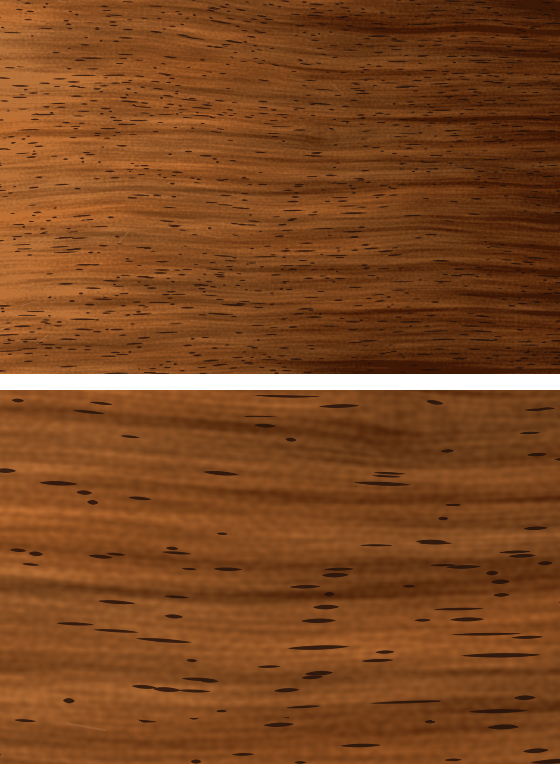
Top, the full canvas; bottom, a detail of the centre.
This texture is drawn by a WebGL 2 fragment shader. Its source:

```glsl
#version 300 es
precision highp float;
// Old polished wood board: wavy horizontal grain, dark pores, a small knot and side light.
uniform vec2 u_resolution;
out vec4 fragColor;

const vec3 UMBER    = vec3(0.24, 0.09, 0.02);
const vec3 BROWN    = vec3(0.35, 0.17, 0.05);
const vec3 CHESTNUT = vec3(0.45, 0.25, 0.10);
const vec3 AMBER    = vec3(0.56, 0.32, 0.14);
const vec3 HONEY    = vec3(0.70, 0.42, 0.20);
const vec3 PORE     = vec3(0.15, 0.07, 0.04);
const vec3 SCUFF    = vec3(0.78, 0.54, 0.34);

const float LIGHT_LEFT   = 1.02;
const float LIGHT_RIGHT  = 0.25;
const float STREAK       = 0.19;   // contrast of the broad grain
const float FIBRE        = 0.14;   // contrast of the fine grain
const float VEIN         = 0.30;   // depth of the dark growth lines
const float PORE_DENSITY = 0.30;
const int   PORE_LAYERS  = 3;
const int   SCRATCHES    = 10;
const vec2  KNOT         = vec2(0.85, 0.64);
const vec2  KNOT_SIZE    = vec2(0.06, 0.028);

vec2 hash2(vec2 p) {
    vec3 q = fract(p.xyx * vec3(0.1031, 0.1030, 0.0973));
    q += dot(q, q.yzx + 33.33);
    return fract((q.xx + q.yz) * q.zy);
}

float cornerSlope(vec2 cell, vec2 offset) {
    float a = 6.2832 * hash2(cell).x;
    return dot(vec2(cos(a), sin(a)), offset);
}

// Gradient noise, roughly -1 to 1
float noise(vec2 p) {
    vec2 i = floor(p), f = p - i;
    vec2 w = f * f * f * (f * (f * 6.0 - 15.0) + 10.0);
    vec2 e = vec2(0.0, 1.0);
    float low  = mix(cornerSlope(i, f), cornerSlope(i + e.yx, f - e.yx), w.x);
    float high = mix(cornerSlope(i + e, f - e), cornerSlope(i + e.yy, f - e.yy), w.x);
    return 1.5 * mix(low, high, w.y);
}

float knotMask(vec2 p) {
    vec2 d = (p - KNOT) / KNOT_SIZE;
    return exp(-dot(d, d));
}

// Bends the plane so that straight lines become the wavy grain
vec2 grainSpace(vec2 p) {
    float v = p.y + 0.07 * p.x * smoothstep(0.45, 1.0, p.y);
    v += 0.030 * noise(p * vec2(1.3, 2.1) + 7.3);
    v += 0.006 * noise(p * vec2(4.5, 9.0) + 3.1);
    v -= 0.65 * (p.y - KNOT.y) * knotMask(p);
    return vec2(p.x, v);
}

// Short tapered dashes, one at most in each cell
float pores(vec2 g, float pixel) {
    float cover = 0.0;
    for (int k = 0; k < PORE_LAYERS; k++) {
        float layer = float(k);
        vec2 size = vec2(0.105 - 0.03 * layer, 0.0125 - 0.002 * layer);
        vec2 q = g / size + 19.7 * layer;
        float row = floor(q.y);
        q.x += 13.0 * hash2(vec2(row, 5.0 + layer)).x;
        vec2 cell = floor(q);
        vec2 place = hash2(cell + 31.0 * layer);
        vec2 kind = hash2(cell + 71.0 + 31.0 * layer);
        float cluster = 0.5 + 0.9 * noise(g * vec2(2.2, 6.0) + 11.0 * layer);
        float present = step(kind.x, PORE_DENSITY * clamp(cluster, 0.1, 1.3));
        float halfLength = mix(0.10, 0.36, kind.y * kind.y);
        vec2 centre = vec2(mix(0.4, 0.6, place.x), mix(0.3, 0.7, place.y));
        vec2 d = fract(q) - centre;
        float taper = 1.0 - pow(min(abs(d.x) / halfLength, 1.0), 2.0);
        float halfWidth = mix(0.0010, 0.0021, place.y) * taper;
        float edge = 1.0 - smoothstep(-0.5 * pixel, 0.7 * pixel, abs(d.y) * size.y - halfWidth);
        cover = max(cover, present * edge * smoothstep(0.0, 0.3, taper));
    }
    return cover;
}

// Thin pale scratches, mostly on the lit side
float scratches(vec2 p, float pixel) {
    float cover = 0.0;
    for (int k = 0; k < SCRATCHES; k++) {
        vec2 r = hash2(vec2(float(k), 3.7)), s = hash2(vec2(float(k), 9.2));
        float angle = mix(-0.9, 0.9, s.x);
        vec2 along = vec2(cos(angle), sin(angle));
        vec2 d = p - vec2(1.2 * r.x * r.x, r.y);
        d -= along * clamp(dot(d, along), -0.025 * s.y, 0.025 * s.y);
        cover = max(cover, 1.0 - smoothstep(0.0, 0.0012 + 0.5 * pixel, length(d)));
    }
    return cover;
}

vec3 woodRamp(float t) {
    t = 4.0 * clamp(t, 0.0, 1.05);
    vec3 c = mix(UMBER, BROWN, min(t, 1.0));
    c = mix(c, CHESTNUT, clamp(t - 1.0, 0.0, 1.0));
    c = mix(c, AMBER, clamp(t - 2.0, 0.0, 1.0));
    return mix(c, HONEY, max(t - 3.0, 0.0));
}

void main() {
    vec2 p = gl_FragCoord.xy / u_resolution.y;
    float side = gl_FragCoord.x / u_resolution.x;
    float pixel = 1.0 / u_resolution.y;
    vec2 g = grainSpace(p);

    // Light from the left, with dim corners and cloudy patches
    float tone = mix(LIGHT_LEFT, LIGHT_RIGHT, pow(side, 0.9));
    tone -= 0.22 * side * smoothstep(0.72, 1.0, p.y) + 0.14 * (1.0 - smoothstep(0.0, 0.25, p.y));
    tone += 0.11 * noise(p * vec2(2.0, 4.5) + 2.6) + 0.05 * noise(p * vec2(9.0, 16.0));

    // Grain from broad streaks down to fibres
    tone += STREAK * noise(g * vec2(1.4, 31.0) + 4.2);
    tone += 0.8 * STREAK * noise(g * vec2(3.2, 74.0) + 8.8);
    tone += FIBRE * noise(g * vec2(9.0, 160.0) + 1.7);
    tone += 0.10 * noise(p * vec2(120.0, 150.0));
    float vein = smoothstep(0.08, 0.65, noise(g * vec2(1.1, 43.0) + 15.4));
    tone -= VEIN * vein * mix(0.5, 1.0, side);
    tone -= 0.16 * knotMask(p) * (0.6 + noise(p * vec2(45.0, 90.0)));

    // Warm and dusty tints, then surface marks
    vec3 color = woodRamp(tone);
    color *= 1.0 + 0.10 * noise(g * vec2(2.0, 14.0) + 6.5) * vec3(0.4, -0.1, -1.0);
    color = mix(color, PORE * mix(1.2, 0.7, side), 0.85 * pores(g, pixel));
    color = mix(color, SCUFF * mix(1.0, 0.6, side), 0.4 * scratches(p, pixel));
    fragColor = vec4(color, 1.0);
}
```
